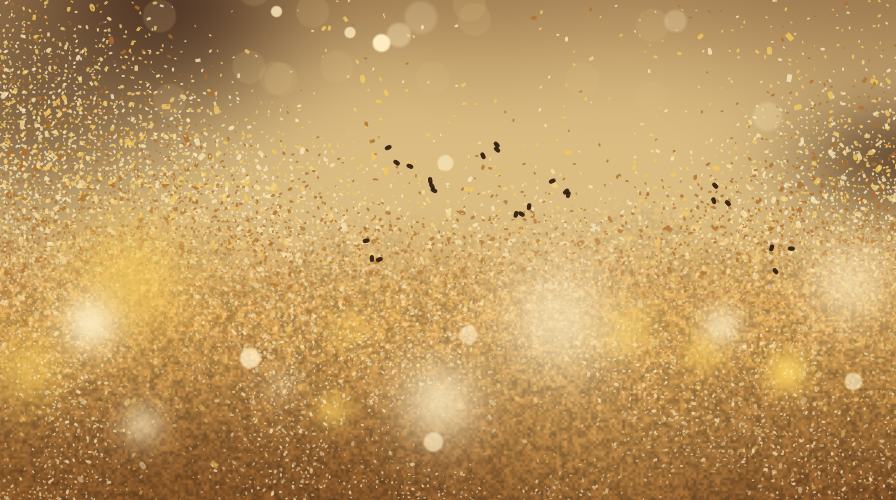
Reproduce this background procedurally as a Shadertoy shader.

```glsl
const vec3 UMBER = vec3(0.30, 0.20, 0.14);
const vec3 EARTH = vec3(0.50, 0.32, 0.15);
const vec3 GOLD = vec3(0.79, 0.60, 0.32);
const vec3 SAND = vec3(0.86, 0.74, 0.51);
const vec3 TAUPE = vec3(0.62, 0.48, 0.31);
const vec3 CREAM = vec3(0.98, 0.91, 0.74);
const vec3 YELLOW = vec3(0.96, 0.79, 0.36);

// Spots: centre x, centre y, radius, strength
const vec4 PALE_GLOWS[7] = vec4[7](
    vec4(0.181, 0.353, 0.058, 0.95), vec4(0.284, 0.151, 0.044, 0.60),
    vec4(0.879, 0.198, 0.085, 0.80), vec4(1.116, 0.360, 0.125, 0.75),
    vec4(1.442, 0.349, 0.042, 0.75), vec4(1.698, 0.430, 0.085, 0.65),
    vec4(0.560, 0.230, 0.040, 0.25));
const vec4 GOLD_GLOWS[7] = vec4[7](
    vec4(0.260, 0.440, 0.115, 0.70), vec4(0.058, 0.267, 0.070, 0.65),
    vec4(1.256, 0.337, 0.055, 0.65), vec4(1.407, 0.295, 0.042, 0.65),
    vec4(1.574, 0.256, 0.042, 0.98), vec4(0.667, 0.181, 0.036, 0.65),
    vec4(0.700, 0.340, 0.040, 0.45));
const vec4 DISCS[12] = vec4[12](
    vec4(0.763, 0.914, 0.019, 0.95), vec4(0.700, 0.935, 0.012, 0.75),
    vec4(0.798, 0.930, 0.026, 0.35), vec4(0.891, 0.674, 0.017, 0.60),
    vec4(0.937, 0.330, 0.020, 0.60), vec4(0.500, 0.284, 0.022, 0.75),
    vec4(1.707, 0.237, 0.019, 0.65), vec4(0.867, 0.116, 0.021, 0.65),
    vec4(1.535, 0.767, 0.031, 0.25), vec4(1.351, 0.958, 0.024, 0.25),
    vec4(0.842, 0.965, 0.035, 0.20), vec4(0.553, 0.977, 0.012, 0.80));
const vec2 DARK_CLUSTERS[8] = vec2[8](
    vec2(0.798, 0.680), vec2(0.872, 0.610), vec2(0.975, 0.697), vec2(1.047, 0.560),
    vec2(0.756, 0.495), vec2(1.126, 0.633), vec2(1.437, 0.616), vec2(1.558, 0.477));

float hash(vec2 p) {
    vec3 q = fract(vec3(p.xyx) * 0.1031);
    q += dot(q, q.yzx + 33.33);
    return fract((q.x + q.y) * q.z);
}

vec2 hash2(vec2 p) { return vec2(hash(p), hash(p + 57.3)); }

float noise(vec2 p) {
    vec2 i = floor(p), f = fract(p);
    f = f * f * (3.0 - 2.0 * f);
    return mix(mix(hash(i), hash(i + vec2(1, 0)), f.x),
               mix(hash(i + vec2(0, 1)), hash(i + vec2(1, 1)), f.x), f.y);
}

float blob(vec2 p, vec2 centre, vec2 radius) {
    vec2 q = (p - centre) / radius;
    return exp(-dot(q, q));
}

float fleck(vec2 p, float radius, float angle, float boxy, float edge) {
    float c = cos(angle), s = sin(angle);
    vec2 q = abs(mat2(c, -s, s, c) * p) * vec2(1.0, 1.6);
    float d = mix(length(q), max(q.x, q.y), boxy) - radius;
    return smoothstep(edge, -edge, d);
}

// One fleck per cell: x is coverage, y is a random shade
vec2 scatter(vec2 p, float cells, float size, float density, float seed, float edge) {
    vec2 id = floor(p * cells) + seed * 37.0;
    vec2 shift = (hash2(id) - 0.5) * 0.5;
    float radius = size * (0.55 + 0.45 * hash(id + 9.1));
    float mask = fleck((fract(p * cells) - 0.5 - shift) / cells, radius / cells,
                       6.28 * hash(id + 3.7), hash(id + 5.2), edge);
    return vec2(mask * step(hash(id + 21.0), density), hash(id + 13.0));
}

vec3 addGlows(vec3 col, vec2 p, vec4 spots[7], vec3 tint) {
    for (int i = 0; i < 7; i++)
        col = mix(col, tint, spots[i].w * blob(p, spots[i].xy, spots[i].zz));
    return col;
}

vec3 backdrop(vec2 p) {
    vec3 col = mix(EARTH, GOLD, smoothstep(-0.02, 0.40, p.y));
    col = mix(col, SAND, smoothstep(0.35, 0.62, p.y));
    col = mix(col, TAUPE, smoothstep(0.68, 1.05, p.y));
    col = mix(col, SAND, 0.6 * blob(p, vec2(0.72, 0.72), vec2(0.25, 0.22)));
    col = mix(col, SAND, 0.5 * blob(p, vec2(1.25, 0.75), vec2(0.30, 0.25)));
    col = mix(col, UMBER, 0.9 * blob(p, vec2(0.32, 1.0), vec2(0.24, 0.22)));
    col = mix(col, UMBER, 0.55 * blob(p, vec2(0.05, 0.78), vec2(0.25, 0.20)));
    col = mix(col, UMBER, 0.75 * blob(p, vec2(1.80, 0.68), vec2(0.20, 0.12)));
    return mix(col, GOLD, 0.5 * blob(p, vec2(1.20, 0.15), vec2(0.30, 0.16)));
}

void mainImage(out vec4 fragColor, in vec2 fragCoord) {
    vec2 p = fragCoord / iResolution.y;
    float edge = 0.8 / iResolution.y;
    vec3 col = backdrop(p);

    // Glittering ground
    float ground = smoothstep(0.62, 0.35, p.y + 0.08 * (noise(p * 9.0) - 0.5));
    float grain = 0.6 * noise(p * 190.0) + 0.4 * noise(p * 85.0) - 0.5;
    col *= 1.0 + 0.55 * ground * grain;

    // Confetti thins out above a sloping rim
    float rim = 0.54 + 0.34 * smoothstep(0.95, 0.0, p.x) + 0.18 * smoothstep(1.2, 1.7, p.x);
    float cloud = smoothstep(rim + 0.17, rim - 0.18, p.y) * smoothstep(0.1, 0.5, p.y);
    float sides = smoothstep(0.65, 0.0, p.x) + smoothstep(1.35, 1.75, p.x);
    float band = blob(vec2(p.y, 0.0), vec2(0.5, 0.0), vec2(0.14, 1.0));
    for (int i = 0; i < 6; i++) {
        float k = float(i);
        float density = 0.5 * cloud + 0.05 * sides + 0.015;
        vec2 f = scatter(p + k * 0.173, 34.0 + 13.0 * k, 0.29, density, k, edge);
        vec3 tint = mix(YELLOW, CREAM, smoothstep(0.4, 0.9, f.y));
        tint = mix(tint, vec3(0.70, 0.44, 0.17), step(f.y, 0.18 + 0.25 * band));
        col = mix(col, tint, f.x * (0.8 - 0.35 * ground));
    }

    // Soft lights
    col = addGlows(col, p, GOLD_GLOWS, YELLOW);
    col = addGlows(col, p, PALE_GLOWS, CREAM);

    // Fine sparkles in drifting patches
    float patches = smoothstep(0.35, 0.8, noise(p * 7.0 + 4.0));
    for (int i = 0; i < 3; i++) {
        float k = float(i);
        vec2 s = scatter(p + k * 0.31, 95.0 - 22.0 * k, 0.26, 0.35 * patches, k + 11.0, edge);
        col = mix(col, CREAM, s.x * ground * (0.35 + 0.4 * s.y));
    }

    // Faint bokeh along the top, then the clear discs
    for (int i = 0; i < 14; i++) {
        vec2 h = hash2(vec2(float(i) * 3.1, 8.0));
        float d = length(p - vec2(0.3 + 1.5 * h.x, 0.78 + 0.25 * h.y));
        col = mix(col, SAND, 0.18 * smoothstep(0.036, 0.030, d));
    }
    for (int i = 0; i < 12; i++) {
        vec4 b = DISCS[i];
        float mask = smoothstep(b.z * 1.1, b.z * 0.75, length(p - b.xy));
        col = mix(col, CREAM + 0.03, b.w * mask);
    }

    // Dark flecks in small clusters
    for (int i = 0; i < 24; i++) {
        vec2 h = hash2(vec2(float(i), 71.0));
        vec2 centre = DARK_CLUSTERS[i / 3] + (h - 0.5) * vec2(0.05, 0.06);
        col = mix(col, vec3(0.16, 0.09, 0.04), 0.9 * fleck(p - centre, 0.007, h.x * 6.28, 0.3, edge));
    }
    fragColor = vec4(clamp(col, 0.0, 1.0), 1.0);
}
```
